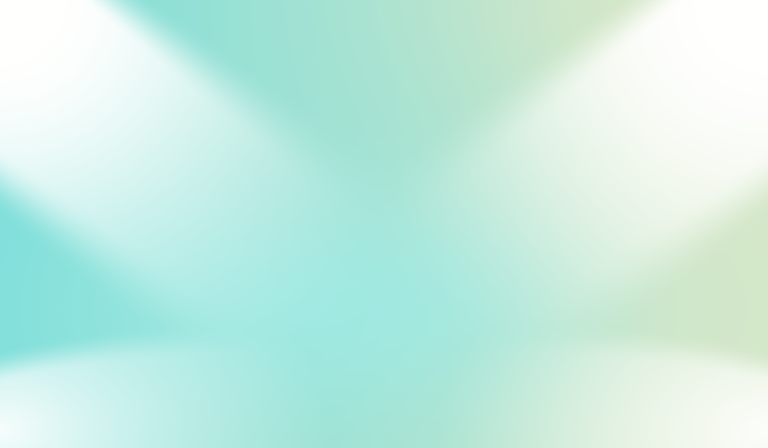
A Shadertoy shader for this background:

```glsl
// A soft studio backdrop: a turquoise-to-sage wall lit by two white spotlights
// from the upper corners, above a curved floor that brightens to both sides.
// Each light is a wedge between two soft lines, fading away from its corner.

#define BEAM_START 0.06     // distance from the corner where a beam starts to fade
#define BEAM_END 0.63       // distance from the corner where a beam is gone
#define HORIZON 0.425       // depth of the floor edge at the middle
#define HORIZON_DROP 0.04   // extra depth of the floor edge at the sides
#define FLOOR_LIGHT 0.93    // brightness of the floor at the sides
#define FLOOR_REACH 0.43    // how far the floor light reaches inwards
#define FLOOR_GLOW_Y 0.56   // depth of the brightest part of the floor
#define POOL_CENTER vec2(0.43, 0.40)
#define POOL_RADIUS vec2(0.32, 0.14)

const vec3 TURQUOISE = vec3(0.49, 0.87, 0.855);
const vec3 MINT      = vec3(0.64, 0.885, 0.825);
const vec3 SAGE      = vec3(0.835, 0.905, 0.785);
const vec3 AQUA      = vec3(0.62, 0.92, 0.90);
const vec3 LIGHT     = vec3(1.0, 1.0, 0.995);

// Wall colour from left to right, a little warmer near the top.
vec3 wallColor(vec2 p) {
    float x = p.x + 0.06 * (1.0 - smoothstep(0.0, 0.2, p.y)) * smoothstep(0.2, 0.5, p.x);
    vec3 color = mix(TURQUOISE, MINT, smoothstep(-0.1, 0.55, x));
    return mix(color, SAGE, smoothstep(0.42, 0.92, x));
}

// Spotlight from the corner at (0, 0), with x inwards and y downwards.
float beam(vec2 p) {
    float upper = (p.y - 0.68 * (p.x - 0.20)) / length(vec2(1.0, 0.68));
    float lower = (0.282 + 0.82 * p.x - p.y) / length(vec2(1.0, 0.82));
    float wedge = smoothstep(0.0, 0.04 + 0.13 * p.x, upper)
                * smoothstep(0.0, 0.07 + 0.1 * p.x, lower);
    return wedge * (1.0 - smoothstep(BEAM_START, BEAM_END, length(p)));
}

void mainImage(out vec4 fragColor, in vec2 fragCoord) {
    // Units of the canvas width, with y as the depth below the top edge.
    vec2 p = vec2(fragCoord.x, iResolution.y - fragCoord.y) / iResolution.x;
    vec2 mirrored = vec2(1.0 - p.x, p.y);
    float side = min(p.x, mirrored.x);

    // Wall with a cool pool of light near the horizon
    vec3 color = wallColor(p);
    vec2 pool = (p - POOL_CENTER) / POOL_RADIUS;
    color = mix(color, AQUA, 0.78 * exp(-dot(pool, pool)));

    // Floor below a gently curved edge, brightest in the lower corners
    float edge = HORIZON + HORIZON_DROP * pow(1.0 - 2.0 * side, 3.0);
    float ground = smoothstep(-0.01, 0.035, p.y - edge);
    float reach = length(vec2(side, 1.5 * (p.y - FLOOR_GLOW_Y))) / FLOOR_REACH;
    float groundLight = FLOOR_LIGHT * pow(max(1.0 - reach, 0.0), 1.15);

    // Spotlights on the wall, then the light on the floor
    float wallLight = 1.0 - (1.0 - beam(p)) * (1.0 - beam(mirrored));
    color = mix(color, LIGHT, mix(wallLight, groundLight, ground));

    fragColor = vec4(color, 1.0);
}
```
